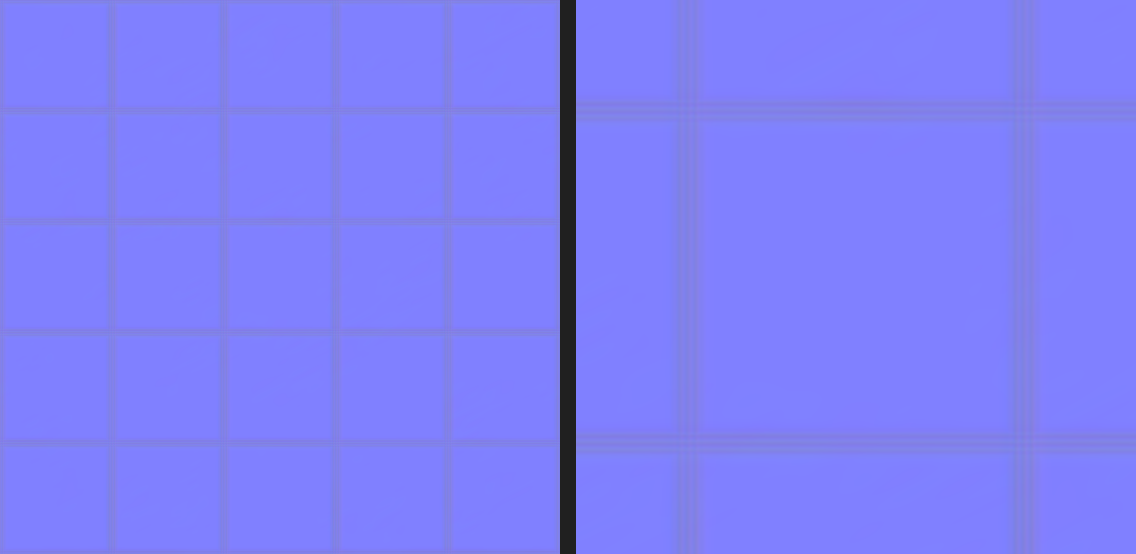
Left, the full canvas; right, a detail of the centre.
A Shadertoy shader for this texture map:

```glsl
const float TILES = 5.0;                          // repeats across and down
const vec2  GROOVE_HALF = vec2(0.058, 0.052);     // half widths in tile units: upright, level
const vec2  GROOVE_CORE = vec2(0.022, 0.016);     // part at full depth
const vec3  FLAT_COLOR = vec3(0.502, 0.502, 1.0);
const vec3  GROOVE_SHIFT = vec3(0.005, 0.003, -0.092);
const float RIDGE_PERIOD = 0.024;                 // fine ridges along each groove
const float RIDGE_DIM = 0.24;
const float RIDGE_TILT = 0.014;
const float BEVEL_TILT = 0.016;
const float SCUFF_PERIOD = 16.0;
const float SCUFF_TILT = 0.011;
const float TILE_TILT = 0.001;
const float TAU = 6.2831853;

float hash(vec2 p) {
    return fract(sin(dot(p, vec2(127.1, 311.7))) * 43758.5453);
}

// Value noise that wraps after a whole number of cells
float wrapNoise(vec2 p, float period) {
    vec2 i = floor(p), f = fract(p);
    f = f * f * (3.0 - 2.0 * f);
    vec2 a = mod(i, period), b = mod(i + 1.0, period);
    return mix(mix(hash(a), hash(vec2(b.x, a.y)), f.x),
               mix(hash(vec2(a.x, b.y)), hash(b), f.x), f.y);
}

// Slanted scratches; whole-number shear keeps them seamless
float scuffs(vec2 uv) {
    vec2 q = SCUFF_PERIOD * vec2(2.0 * uv.x, 6.0 * uv.y - 3.0 * uv.x);
    float streak = wrapNoise(q, SCUFF_PERIOD) - 0.5;
    float patches = smoothstep(0.5, 0.85, wrapNoise(uv * 17.0, 17.0));
    return streak * patches;
}

void mainImage(out vec4 fragColor, in vec2 fragCoord) {
    vec2 uv = fragCoord / iResolution.xy;
    vec2 cell = uv * TILES;
    vec2 pixel = TILES / iResolution.xy;

    // Signed distance to the nearest upright and level groove
    vec2 d = fract(cell + 0.5) - 0.5;
    vec2 groove = 1.0 - smoothstep(GROOVE_CORE, GROOVE_HALF + 0.5 * pixel, abs(d));

    // Uneven depth along the grooves
    vec2 wear = vec2(wrapNoise(uv * vec2(5.0, 20.0), 20.0),
                     wrapNoise(uv * vec2(20.0, 5.0) + 7.0, 20.0));
    wear = vec2(wrapNoise(vec2(floor(cell.x + 0.5), uv.y * 20.0) * vec2(4.0, 1.0), 20.0),
                wrapNoise(vec2(uv.x * 20.0, floor(cell.y + 0.5) * 4.0 + 2.0), 20.0));
    groove *= mix(vec2(0.88), vec2(1.1), wear);

    // Fine ridges, faded where they become thinner than pixels
    vec2 ridgeFade = 1.0 - smoothstep(0.38, 0.8, pixel / RIDGE_PERIOD);
    vec2 phase = TAU * d / RIDGE_PERIOD;
    vec2 dim = groove * (1.0 + RIDGE_DIM * ridgeFade * cos(phase));

    // Surface tilt: groove sides, ridges, scuffs and a slight lean per tile
    vec2 side = clamp(d / GROOVE_HALF, -1.0, 1.0) * vec2(1.0, -1.0);
    vec2 bevel = 1.0 - smoothstep(GROOVE_HALF * 0.6, GROOVE_HALF * 1.5, abs(d));
    vec2 tilt = BEVEL_TILT * side * bevel * mix(vec2(0.5), vec2(1.2), wear);
    tilt += RIDGE_TILT * groove * ridgeFade * sin(phase);
    vec2 id = mod(floor(cell), TILES);
    float face = 1.0 - min(max(groove.x, groove.y), 1.0);
    tilt += face * TILE_TILT * (vec2(hash(id), hash(id + 19.0)) - 0.5);
    tilt += SCUFF_TILT * scuffs(uv) * vec2(-0.6, 1.0);

    vec3 color = FLAT_COLOR + vec3(tilt, 0.0) + GROOVE_SHIFT * max(dim.x, dim.y);
    fragColor = vec4(clamp(color, 0.0, 1.0), 1.0);
}
```
